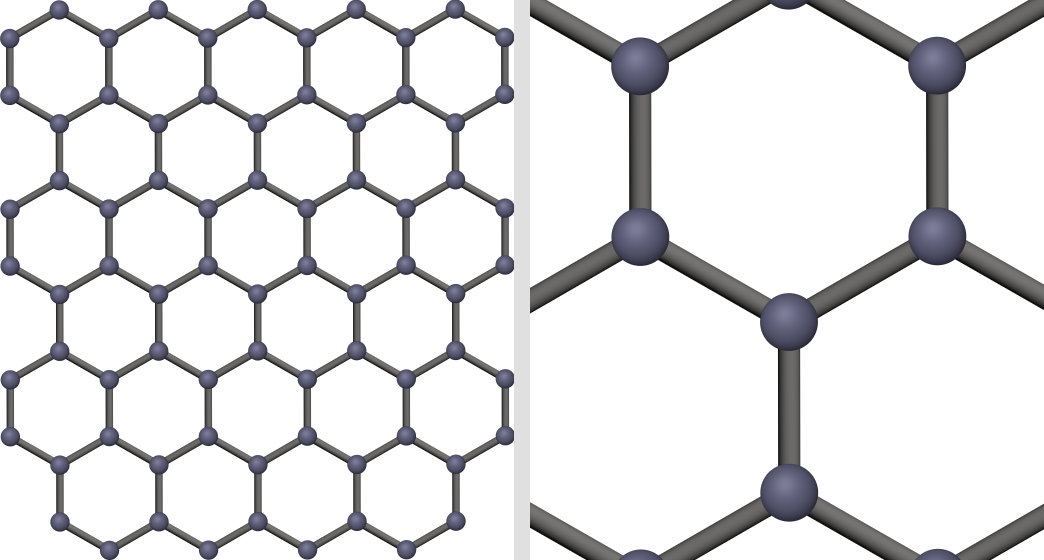
Left, the full canvas; right, a detail of the centre.
Reproduce this pattern procedurally as a WebGL 2 fragment shader.

```glsl
#version 300 es
precision highp float;

uniform vec2 u_resolution;
out vec4 fragColor;

const vec2 PITCH = vec2(0.0884, 0.1524);
const float ATOM_RADIUS = 0.0172;
const float BOND_RADIUS = 0.0066;

// Lattice: x is the column, y the zigzag row counted downward
bool hasAtom(vec2 id) {
  bool inside = id.x >= 0.0 && id.x <= 10.0 && id.y >= 0.0 && id.y <= 6.0;
  bool cutCorner = id.y == 6.0 && (id.x == 0.0 || id.x == 10.0);
  return inside && !cutCorner;
}

bool isUpper(vec2 id) {
  return mod(id.x + id.y, 2.0) > 0.5;
}

vec2 atomCenter(vec2 id) {
  return vec2(id.x, -id.y) * PITCH + vec2(0.0, isUpper(id) ? 0.0254 : -0.0254);
}

float coverage(float dist) {
  return clamp(0.5 - dist * u_resolution.y, 0.0, 1.0);
}

// Shaded cylinder between two atoms
void drawBond(inout vec3 color, vec2 p, vec2 a, vec2 b) {
  vec2 axis = b - a;
  float along = clamp(dot(p - a, axis) / dot(axis, axis), 0.0, 1.0);
  vec2 offset = p - a - axis * along;
  vec2 n = offset / BOND_RADIUS;
  vec3 normal = vec3(n, sqrt(max(0.0, 1.0 - dot(n, n))));
  float light = max(dot(normal, normalize(vec3(0.25, 0.42, 0.87))), 0.0);
  vec3 gray = mix(vec3(0.06), vec3(0.46, 0.455, 0.45), light);
  color = mix(color, gray, coverage(length(offset) - BOND_RADIUS));
}

// Shaded sphere with a soft highlight
void drawAtom(inout vec3 color, vec2 p, vec2 center) {
  vec2 n = (p - center) / ATOM_RADIUS;
  vec3 normal = vec3(n, sqrt(max(0.0, 1.0 - dot(n, n))));
  float light = max(dot(normal, normalize(vec3(-0.15, 0.28, 0.94))), 0.0);
  vec3 slate = mix(vec3(0.17, 0.17, 0.23), vec3(0.40, 0.40, 0.51), light);
  slate += 0.09 * pow(light, 14.0);
  color = mix(color, slate, coverage(length(p - center) - ATOM_RADIUS));
}

void main() {
  vec2 p = gl_FragCoord.xy / u_resolution.y - vec2(0.0174, 0.9566);
  p += vec2(0.0015, -0.0022) * p.yx; // slight tilt of the sheet
  vec2 nearest = round(vec2(p.x, -p.y) / PITCH);
  vec3 color = vec3(1.0);

  // Bonds to the right and downward
  for (int j = -1; j <= 1; j++) {
    for (int i = -1; i <= 1; i++) {
      vec2 id = nearest + vec2(i, j);
      if (!hasAtom(id)) continue;
      vec2 right = id + vec2(1.0, 0.0);
      vec2 below = id + vec2(0.0, 1.0);
      if (hasAtom(right)) drawBond(color, p, atomCenter(id), atomCenter(right));
      if (!isUpper(id) && hasAtom(below)) drawBond(color, p, atomCenter(id), atomCenter(below));
    }
  }

  // Atoms over the bonds
  for (int j = -1; j <= 1; j++) {
    for (int i = -1; i <= 1; i++) {
      vec2 id = nearest + vec2(i, j);
      if (hasAtom(id)) drawAtom(color, p, atomCenter(id));
    }
  }
  fragColor = vec4(color, 1.0);
}
```
